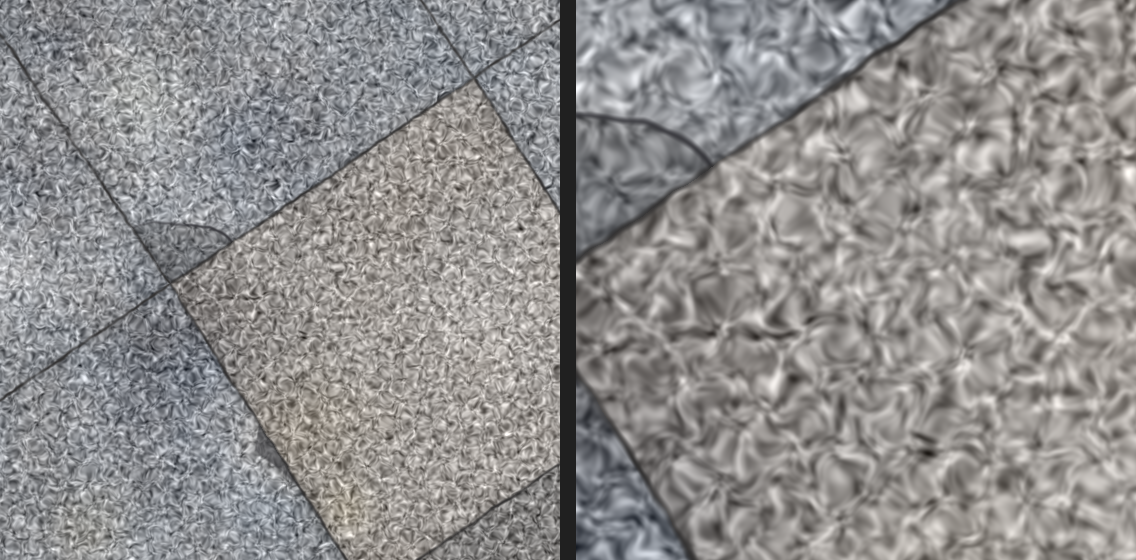
Left: the whole. Right: its middle third, enlarged.
Give the GLSL for this texture, as a Shadertoy shader.

```glsl
// Tilted square granite pavers with thin dark joints, a cracked corner and a chipped edge.

vec2 hashGradient(vec2 cell) {
    vec3 h = fract(cell.xyx * vec3(0.1031, 0.1030, 0.0973));
    h += dot(h, h.yzx + 33.33);
    return 2.0 * fract((h.xx + h.yz) * h.zy) - 1.0;
}

float gradientNoise(vec2 p) {
    vec2 i = floor(p), f = p - i;
    vec2 w = f * f * f * (f * (f * 6.0 - 15.0) + 10.0);
    vec2 e = vec2(0.0, 1.0);
    return mix(
        mix(dot(hashGradient(i), f), dot(hashGradient(i + e.yx), f - e.yx), w.x),
        mix(dot(hashGradient(i + e), f - e), dot(hashGradient(i + 1.0), f - 1.0), w.x), w.y);
}

float fbm(vec2 p) {
    float sum = 0.0, amplitude = 0.6;
    for (int i = 0; i < 4; i++) {
        sum += amplitude * gradientNoise(p);
        p = mat2(0.8, 0.6, -0.6, 0.8) * p * 2.0 + 17.3;
        amplitude *= 0.55;
    }
    return sum;
}

// Short curly flecks: layered fine noise, gently bent and turned between layers
float graniteGrain(vec2 p) {
    vec2 bend = vec2(gradientNoise(p * 45.0 + 9.0), gradientNoise(p * 45.0 + 51.0));
    vec2 s = mat2(0.87, 0.5, -0.5, 0.87) * (p + bend * 0.011);
    vec2 t = mat2(0.6, 0.8, -0.8, 0.6) * s;
    return 0.24 * gradientNoise(s * 72.0) + 0.30 * gradientNoise(t * 108.0 + 31.0)
         + 0.22 * gradientNoise(s * 170.0 + 5.0) + 0.10 * gradientNoise(p * 33.0 + 77.0);
}

float softSpot(vec2 p, vec2 center, float radius) {
    vec2 d = (p - center) / radius;
    return exp(-dot(d, d));
}

void mainImage(out vec4 fragColor, in vec2 fragCoord) {
    vec2 p = fragCoord / iResolution.y;
    float px = 1.0 / iResolution.y;

    // Paver coordinates: one unit per slab, with a slight bend and rough edges
    const float slabSize = 0.656;
    float angle = radians(34.2), c = cos(angle), s = sin(angle);
    vec2 q = mat2(c, -s, s, c) * (p - vec2(0.304, 0.492)) / slabSize;
    q.x -= 0.028 * min(q.y, 0.0);
    q += 0.006 * vec2(gradientNoise(p * 14.0), gradientNoise(p * 14.0 + 40.0))
       + 0.004 * vec2(gradientNoise(p * 60.0), gradientNoise(p * 60.0 + 70.0));
    vec2 slab = floor(q);

    // Stone tint: the middle column turns warm below the long joint
    float warm = slab.x == 0.0 && slab.y < 0.0 ? 1.0 : 0.0;
    vec3 color = mix(vec3(0.566, 0.575, 0.590), vec3(0.606, 0.588, 0.571), warm);
    if (slab.y < -1.0) color -= vec3(0.10, 0.09, 0.08);

    // Weathering: cloudy patches, pale wear, dark damp and ochre stains
    color += 0.15 * fbm(p * 5.0 + slab * 3.7) * (1.0 - 0.4 * warm);
    color += vec3(0.04, 0.0, -0.04) * fbm(p * 5.0 + 23.0) * (1.0 - 0.6 * warm);
    float pale = softSpot(p, vec2(0.27, 0.80), 0.09) + softSpot(p, vec2(0.0, 0.53), 0.10)
               + 0.5 * softSpot(p, vec2(0.92, 0.38), 0.22) + 0.5 * softSpot(p, vec2(0.36, 0.64), 0.10);
    float damp = softSpot(p, vec2(0.48, 0.76), 0.13) + softSpot(p, vec2(0.27, 0.28), 0.13)
               + 0.8 * softSpot(p, vec2(0.05, 0.68), 0.09) + 0.9 * softSpot(p, vec2(0.36, 0.42), 0.12)
               + 0.7 * softSpot(p, vec2(0.12, 0.93), 0.10);
    float ochre = 0.8 * softSpot(p, vec2(0.62, 0.09), 0.05) + 0.4 * softSpot(p, vec2(0.57, 0.24), 0.11)
                + 0.6 * softSpot(p, vec2(0.16, 0.06), 0.07) + 0.6 * softSpot(p, vec2(0.25, 0.83), 0.08);
    color += 0.12 * pale - vec3(0.085, 0.08, 0.068) * damp + vec3(0.025, 0.01, -0.035) * ochre;

    // Granite flecks
    float grain = 1.3 * graniteGrain(p);
    color += grain;

    // Broken corner: a sunken dark piece bounded by a curved crack
    float turn = cos(2.0 * atan(q.y, q.x));
    float crackGap = (length(q) - 0.166 - 0.027 * turn * turn - 0.009 * turn) * slabSize;
    float inCorner = slab == vec2(0.0) ? 1.0 : 0.0;
    color = mix(color, color * 0.78 + 0.01, inCorner * smoothstep(px, -px, crackGap));
    float crack = inCorner * smoothstep(0.003 + px, 0.0, abs(crackGap));
    color = mix(color, vec3(0.21, 0.21, 0.23), (0.65 + 0.25 * turn) * crack);

    // Chipped edge: a dark sliver beside the lower joint
    float chipDepth = min(-0.45 - q.y, 0.33 * (q.y + 0.66));
    float chip = smoothstep(-0.004, 0.006, chipDepth + q.x) * step(q.x, 0.0) * step(0.0, chipDepth);
    color = mix(color, vec3(0.34, 0.34, 0.35) + 0.35 * grain, 0.85 * chip);

    // Joints: a thin broken core of varying width with a faint dirty border
    vec2 edge = abs(q - round(q)) * slabSize;
    float joint = min(edge.x, edge.y);
    float wear = clamp(0.72 + 0.7 * gradientNoise(p * 22.0 + 3.0) + 0.5 * gradientNoise(p * 65.0), 0.3, 0.95);
    float halfWidth = 0.0030 + 0.0018 * gradientNoise(p * 40.0 + 12.0);
    color *= 1.0 - 0.16 * exp(-joint / 0.006);
    color = mix(color, vec3(0.19, 0.185, 0.185), wear * smoothstep(halfWidth + px, 0.0, joint));

    fragColor = vec4(clamp(color, 0.0, 1.0), 1.0);
}
```
